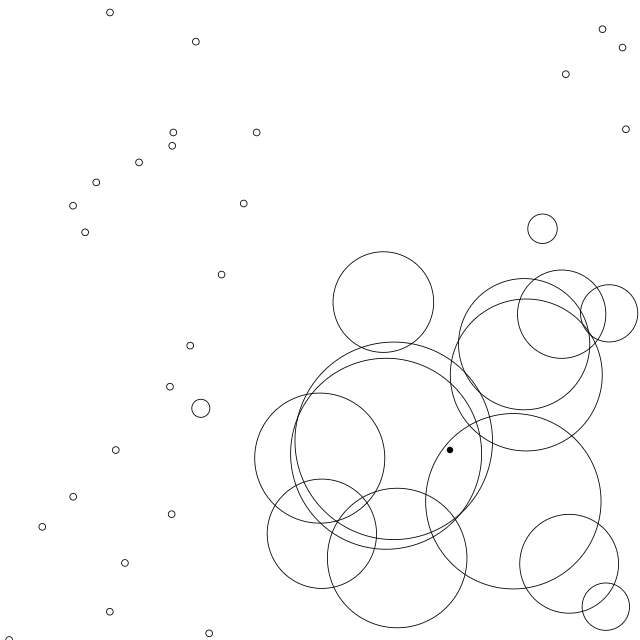
Reproduce this background procedurally as a Shadertoy shader.

```glsl
// Thin black outlined circles, large and overlapping at lower right, with curving trails of tiny rings on white.

// Share of the pixel lying inside an edge at signed distance d.
float inside(float d) {
    return clamp(0.5 - d * iResolution.y, 0.0, 1.0);
}

// Fine circle outline, also correct when thinner than a pixel.
float ring(vec2 p, vec2 center, float radius) {
    float d = length(p - center) - radius;
    float halfWidth = 0.00065;
    return inside(d - halfWidth) - inside(d + halfWidth);
}

float bubble(vec2 p, vec2 center) {
    return ring(p, center, 0.0052);
}

// Bubbles along a parabolic path.
float trail(vec2 p, vec2 start, vec2 velocity, vec2 bend, int count) {
    float ink = 0.0;
    for (int i = 0; i < count; i++) {
        float t = float(i);
        ink = max(ink, bubble(p, start + t * (velocity + t * bend)));
    }
    return ink;
}

// Bubbles swaying sideways as they sink.
float swayingTrail(vec2 p) {
    float ink = 0.0;
    for (int i = 0; i < 6; i++) {
        float t = float(i);
        vec2 center = vec2(0.1953 + 0.082 * cos(0.85 * t - 0.4),
                           0.7930 - t * (0.0182 + 0.0026 * t));
        ink = max(ink, bubble(p, center));
    }
    return ink;
}

// Large circles: center and radius.
const vec3 circles[15] = vec3[15](
    vec3(0.8477, 0.6426, 0.0230), vec3(0.5990, 0.5280, 0.0786),
    vec3(0.8190, 0.4622, 0.1025), vec3(0.8776, 0.5091, 0.0690),
    vec3(0.9518, 0.5104, 0.0447), vec3(0.8223, 0.4141, 0.1187),
    vec3(0.6152, 0.3112, 0.1543), vec3(0.6033, 0.2910, 0.1492),
    vec3(0.4996, 0.2842, 0.1016), vec3(0.8021, 0.2168, 0.1370),
    vec3(0.5029, 0.1660, 0.0854), vec3(0.6206, 0.1281, 0.1090),
    vec3(0.8893, 0.1191, 0.0772), vec3(0.9466, 0.0521, 0.0370),
    vec3(0.3138, 0.3620, 0.0141));

void mainImage(out vec4 fragColor, in vec2 fragCoord) {
    vec2 p = fragCoord / iResolution.y;
    float paper = 1.0;

    // Overlapping outlines
    for (int i = 0; i < 15; i++)
        paper *= 1.0 - ring(p, circles[i].xy, circles[i].z);

    // Solid dot
    paper *= 1.0 - inside(length(p - vec2(0.7031, 0.2969)) - 0.005);

    // Left trails, from top to bottom
    float ink = swayingTrail(p);
    ink = max(ink, trail(p, vec2(0.1719, 0.9805), vec2(0.1341, -0.0456), vec2(0.0), 2));
    ink = max(ink, trail(p, vec2(0.4010, 0.7930), vec2(-0.0130, -0.1110), vec2(-0.0072, 0.0), 4));
    ink = max(ink, trail(p, vec2(0.2656, 0.3958), vec2(-0.0938, -0.1120), vec2(0.0091, 0.0130), 4));
    ink = max(ink, trail(p, vec2(0.2682, 0.1966), vec2(-0.0977, -0.0762), vec2(0.0247, 0.0), 3));
    ink = max(ink, trail(p, vec2(0.3268, 0.0104), vec2(-0.3125, -0.0104), vec2(0.0), 2));

    // Arc in the upper right corner
    ink = max(ink, trail(p, vec2(0.8841, 0.8841), vec2(0.0703, 0.1198), vec2(-0.0130, -0.0495), 4));

    fragColor = vec4(vec3(paper * (1.0 - ink)), 1.0);
}
```
